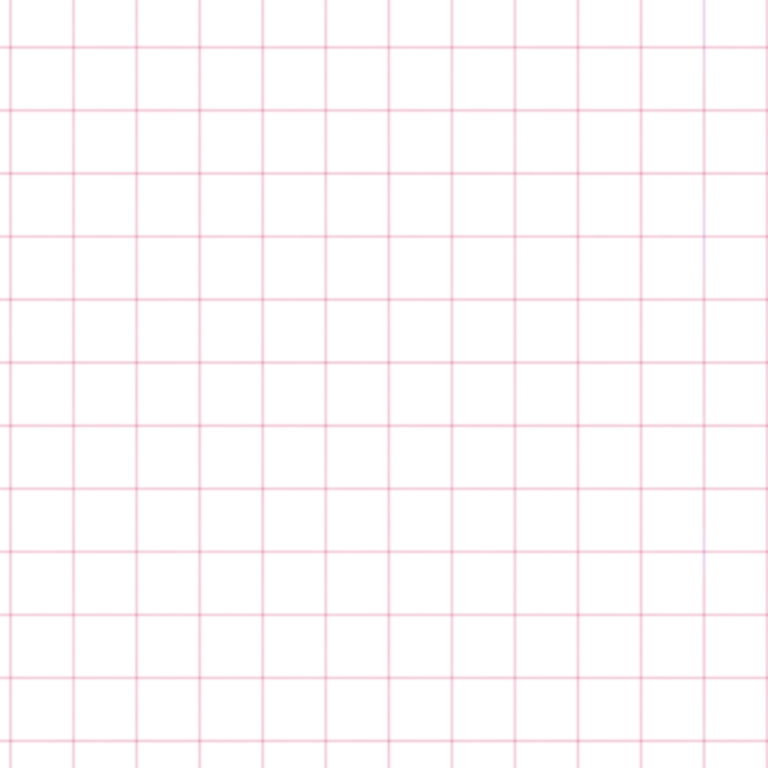
A three.js fragment shader for this pattern:

```glsl
// Square grid of soft pale pink lines on white paper, about twelve cells each way.
// Each line has a Gaussian ink profile around its nearest repeat; hashes vary the
// strength per line and along it, and one column fades to lilac in places.

varying vec2 vUv;

const float PITCH = 0.0821;                  // cell size
const vec2 FIRST_LINE = vec2(0.0137, 0.0352); // first vertical x, first horizontal y
const float LINE_SIGMA = 0.00155;            // softness and width of the ink
const vec3 PAPER = vec3(1.0, 0.999, 0.999);
const vec3 PINK = vec3(0.955, 0.825, 0.870);
const vec3 LILAC = vec3(0.920, 0.850, 0.930);
const float LILAC_COLUMN = 11.0;
const float LINE_VARIATION = 0.10;
const float WEAR = 0.08;
const float WEAR_SCALE = 60.0;

float hash(vec2 p) {
  return fract(sin(dot(p, vec2(127.1, 311.7))) * 43758.5453);
}

// Smooth one-dimensional noise, separate for each seed
float noise(float x, float seed) {
  float cell = floor(x);
  float blend = smoothstep(0.0, 1.0, x - cell);
  return mix(hash(vec2(cell, seed)), hash(vec2(cell + 1.0, seed)), blend);
}

// Ink of the nearest line; "across" is measured from the first line
float lineInk(float across, float along, float seed) {
  float index = floor(across / PITCH + 0.5);
  float offset = (across - index * PITCH) / LINE_SIGMA;
  float strength = 1.0 + LINE_VARIATION * (hash(vec2(index, seed)) - 0.5);
  strength += WEAR * (noise(along * WEAR_SCALE, index + seed) - 0.5);
  return strength * exp(-0.5 * offset * offset);
}

void main() {
  vec2 grid = vUv - FIRST_LINE;
  float vertical = lineInk(grid.x, vUv.y, 17.0);
  float horizontal = lineInk(grid.y, vUv.x, 53.0);

  // Lilac stretches on one column
  float column = floor(grid.x / PITCH + 0.5);
  float onColumn = 1.0 - step(0.5, abs(column - LILAC_COLUMN));
  float lilac = onColumn * smoothstep(0.3, 0.8, noise(grid.y / PITCH, 91.0));

  // Inks multiply, so crossings are a little darker
  vec3 color = PAPER;
  color *= mix(vec3(1.0), mix(PINK, LILAC, lilac), vertical);
  color *= mix(vec3(1.0), PINK, horizontal);

  gl_FragColor = vec4(color, 1.0);
}
```
